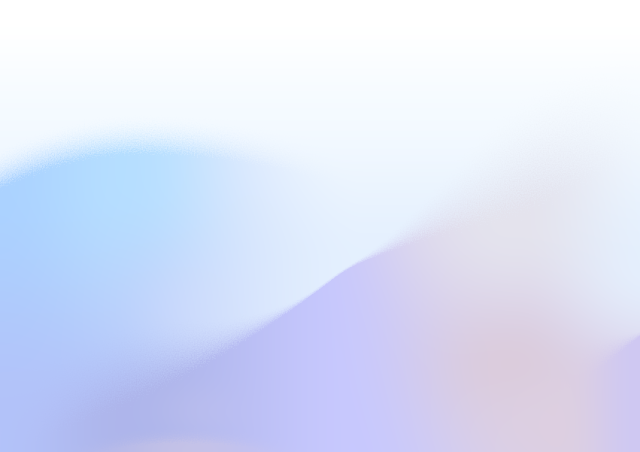
Write a WebGL 2 fragment shader that draws this background.

```glsl
#version 300 es
precision highp float;
// Soft pastel hills: a blue mound and a violet slope under a pale sky, with grainy edges.

uniform vec2 u_resolution;
out vec4 fragColor;

const vec3 WHITE = vec3(1.0);
const vec3 PALE_SKY = vec3(0.96, 0.982, 1.0);
const vec3 LOW_SKY = vec3(0.895, 0.94, 0.995);
const vec3 CYAN = vec3(0.71, 0.87, 1.0);
const vec3 AZURE = vec3(0.67, 0.825, 1.0);
const vec3 PERIWINKLE = vec3(0.70, 0.76, 0.975);
const vec3 MIST = vec3(0.80, 0.845, 0.985);
const vec3 SLATE = vec3(0.68, 0.71, 0.92);
const vec3 VIOLET = vec3(0.78, 0.785, 0.995);
const vec3 LILAC = vec3(0.845, 0.81, 0.925);
const vec3 HAZE = vec3(0.893, 0.89, 0.93);
const vec3 PEACH = vec3(0.865, 0.785, 0.81);
const vec3 ROSE = vec3(0.87, 0.815, 0.875);
const vec3 ORCHID = vec3(0.81, 0.785, 0.95);

vec2 randomGradient(vec2 cell) {
    vec3 h = fract(cell.xyx * vec3(0.1031, 0.1030, 0.0973));
    h += dot(h, h.yzx + 33.33);
    float angle = 6.2832 * fract((h.x + h.y) * h.z);
    return vec2(cos(angle), sin(angle));
}

float gradientNoise(vec2 p) {
    vec2 i = floor(p), f = fract(p);
    vec2 u = f * f * f * (f * (f * 6.0 - 15.0) + 10.0);
    vec2 e = vec2(1.0, 0.0);
    float a = dot(randomGradient(i), f);
    float b = dot(randomGradient(i + e.xy), f - e.xy);
    float c = dot(randomGradient(i + e.yx), f - e.yx);
    float d = dot(randomGradient(i + e.xx), f - e.xx);
    return mix(mix(a, b, u.x), mix(c, d, u.x), u.y);
}

// Bell-shaped spot, 1 at its centre
float glow(vec2 p, vec2 centre, vec2 radius) {
    vec2 q = (p - centre) / radius;
    return exp(-dot(q, q));
}

// 1 below an edge, with a firm shoulder and a long grainy halo above it
float hillMask(float height, float below, float above, float grain) {
    float span = below + above;
    float t = clamp((height + below) / span + grain * 0.2, 0.0, 1.0);
    return (1.0 - t) * (1.0 - t);
}

float blueEdge(float x) {
    float d = x - 0.22;
    return 0.672 - d * d * (d < 0.0 ? 1.6 : 0.7);
}

float violetEdge(float x) {
    float sag = (x - 0.39) / 0.2;
    float crest = (x - 0.54) / 0.05;
    return 0.041 + 0.70 * x - 0.045 * exp(-sag * sag) + 0.010 * exp(-crest * crest);
}

vec3 skyColor(float y) {
    vec3 upper = mix(PALE_SKY, WHITE, smoothstep(0.74, 0.97, y));
    return mix(LOW_SKY, upper, smoothstep(0.42, 0.80, y));
}

vec3 blueColor(vec2 p) {
    vec3 top = mix(AZURE, CYAN, smoothstep(0.0, 0.2, p.x));
    vec3 c = mix(PERIWINKLE, top, smoothstep(0.05, 0.60, p.y));
    c = mix(c, MIST, 0.7 * smoothstep(0.24, 0.44, p.x));
    return mix(c, MIST, 0.65 * glow(p, vec2(0.30, 0.31), vec2(0.12, 0.16)));
}

vec3 violetColor(vec2 p) {
    float slant = p.x + 0.2 * (p.y - 0.25);
    vec3 c = mix(SLATE, VIOLET, smoothstep(0.22, 0.56, p.x));
    c = mix(c, PERIWINKLE, 1.0 - smoothstep(0.0, 0.2, p.x));
    c = mix(c, LILAC, smoothstep(0.50, 0.77, slant));
    c = mix(c, HAZE, smoothstep(0.56, 0.84, slant) * smoothstep(0.16, 0.50, p.y));
    c = mix(c, PEACH, 0.55 * glow(p, vec2(0.80, 0.19), vec2(0.13, 0.13)));
    return mix(c, ROSE, 0.75 * glow(p, vec2(0.87, 0.05), vec2(0.13, 0.13)));
}

void main() {
    vec2 p = gl_FragCoord.xy / u_resolution;
    vec2 square = gl_FragCoord.xy / u_resolution.y;
    float grain = gradientNoise(square * 303.0) + 0.6 * gradientNoise(square * 419.0 + 17.0);

    vec3 color = skyColor(p.y);

    // Blue mound, dissolving to the right
    float blue = hillMask(p.y - blueEdge(p.x), 0.012, 0.075, grain);
    color = mix(color, blueColor(p), blue * (1.0 - smoothstep(0.18, 0.57, p.x)));

    // Violet slope: crisp in the middle, soft at both ends
    float softLeft = 0.10 * (1.0 - smoothstep(0.16, 0.51, p.x));
    float softRight = 0.15 * smoothstep(0.54, 0.86, p.x);
    float soft = 0.005 + softLeft + softRight;
    float violet = hillMask(p.y - violetEdge(p.x), 0.5 * soft, 1.2 * soft, grain);
    float rightFade = smoothstep(0.81, 1.02, p.x) * smoothstep(0.12, 0.42, p.y);
    color = mix(color, violetColor(p), violet * (1.0 - 0.95 * rightFade));

    // Warm glow along the bottom, under a low arc
    float arcOffset = p.x - 0.29;
    float arc = hillMask(p.y - 0.04 + 1.1 * arcOffset * arcOffset, 0.02, 0.02, grain);
    color = mix(color, ROSE, 0.42 * arc * glow(p, vec2(0.29, 0.0), vec2(0.12, 0.08)));
    color = mix(color, LILAC, 0.15 * glow(p, vec2(0.31, 0.09), vec2(0.07, 0.06)));

    // Orchid hill rising at the right
    float rise = 0.26 - 0.78 * (1.0 - p.x);
    float softRise = 0.006 + 0.6 * (1.0 - p.x);
    float orchid = hillMask(p.y - rise, 0.6 * softRise, 1.2 * softRise, grain);
    vec3 orchidColor = mix(ROSE, ORCHID, smoothstep(0.86, 1.0, p.x));
    color = mix(color, orchidColor, orchid * smoothstep(0.80, 0.98, p.x));

    fragColor = vec4(color, 1.0);
}
```
